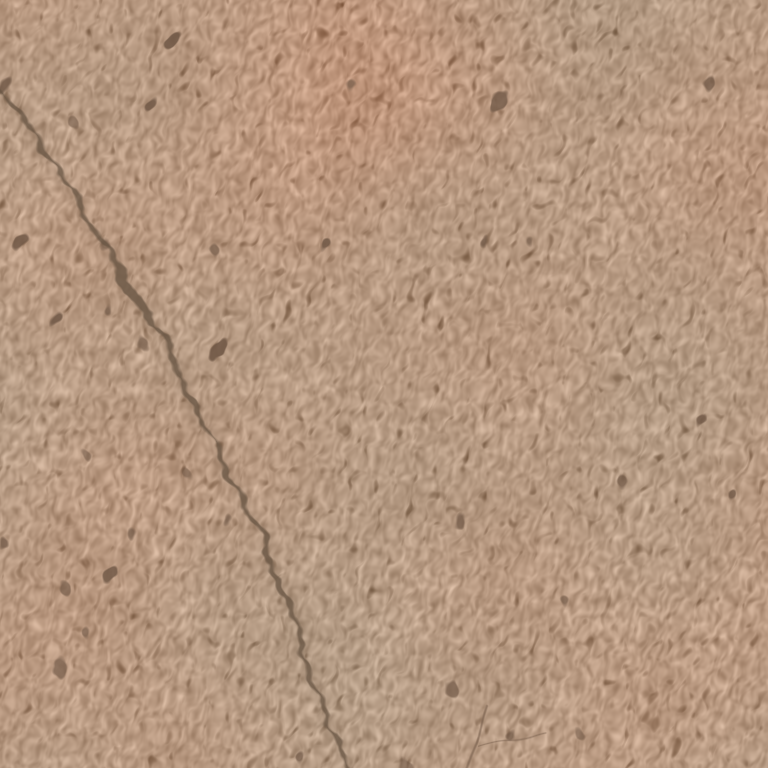
Write a WebGL 1 fragment shader that draws this texture.

```glsl
precision highp float;
uniform vec2 u_resolution;

const vec3 STONE = vec3(0.722, 0.606, 0.513);
const vec3 PIT_COLOR = vec3(0.44, 0.345, 0.275);
const vec3 CRACK_COLOR = vec3(0.41, 0.335, 0.265);
const vec3 RUST_SHIFT = vec3(0.022, -0.016, -0.024);
const vec2 GRAIN_FREQ = vec2(105.0, 62.0);
const vec2 FINE_FREQ = vec2(165.0, 105.0);
const vec2 FLECK_FREQ = vec2(84.0, 58.0);
const float GRAIN_LEAN = 0.22;
const float GRAIN_AMOUNT = 0.135;
const float FINE_AMOUNT = 0.085;
const float FLECK_AMOUNT = 0.15;
const float CURL = 0.007;
const float PIT_CELLS = 11.0;
const float PIT_CHANCE = 0.32;
const float CRACK_WIDTH = 0.0030;
const float SOFT = 0.0022;

vec2 hash2(vec2 p) {
  vec3 q = fract(p.xyx * vec3(0.1031, 0.1030, 0.0973));
  q += dot(q, q.yzx + 33.33);
  return fract((q.xx + q.yz) * q.zy);
}

float corner(vec2 cell, vec2 offset) {
  return dot(normalize(hash2(cell) - 0.4999), offset);
}

// Gradient noise, centred on zero
float noise(vec2 p) {
  vec2 i = floor(p), f = fract(p);
  vec2 w = f * f * f * (f * (f * 6.0 - 15.0) + 10.0);
  vec2 e = vec2(1.0, 0.0);
  float low = mix(corner(i, f), corner(i + e, f - e), w.x);
  float high = mix(corner(i + e.yx, f - e.yx), corner(i + 1.0, f - 1.0), w.x);
  return mix(low, high, w.y);
}

float segment(vec2 p, vec2 a, vec2 b) {
  vec2 d = b - a;
  return length(p - a - d * clamp(dot(p - a, d) / dot(d, d), 0.0, 1.0));
}

// Scattered dark pits with ragged outlines
float pits(vec2 uv) {
  vec2 home = floor(uv * PIT_CELLS);
  float ragged = 0.005 * noise(uv * 85.0 + 7.0);
  float cover = 0.0;
  for (int y = -1; y <= 1; y++) {
    for (int x = -1; x <= 1; x++) {
      vec2 cell = home + vec2(float(x), float(y));
      vec2 shape = hash2(cell + 51.0);
      vec2 d = uv - (cell + hash2(cell + 17.0)) / PIT_CELLS;
      d.x -= (shape.x - 0.4) * d.y;
      float radius = mix(0.005, 0.012, shape.y * shape.y);
      float dist = length(d * vec2(1.15, 0.85)) + ragged - radius;
      float present = step(hash2(cell + 93.0).x, PIT_CHANCE);
      float depth = mix(0.55, 0.9, shape.x);
      cover = max(cover, present * depth * (1.0 - smoothstep(-SOFT, SOFT, dist)));
    }
  }
  return cover;
}

// Long bent crack running from the left edge to the bottom
float crack(vec2 uv) {
  float path = 0.45 - 0.30 * uv.y - 0.235 * uv.y * uv.y;
  path += 0.016 * noise(vec2(uv.y * 13.0, 3.7)) + 0.011 * noise(vec2(uv.y * 48.0, 8.3));
  float slope = 0.30 + 0.47 * uv.y;
  float dist = abs(uv.x - path) / sqrt(1.0 + slope * slope);
  float crumble = exp(-pow((uv.y - 0.625) / 0.04, 2.0));
  float width = CRACK_WIDTH * (1.0 + 0.9 * noise(uv * 38.0) + 1.2 * crumble);
  dist += 0.003 * noise(uv * 95.0);
  float core = 1.0 - smoothstep(width - SOFT, width + SOFT, dist);
  float halo = exp(-dist * dist / 0.00010);
  return 0.80 * core + 0.12 * halo * (1.0 - core);
}

// Two thin stems near the bottom edge
float stems(vec2 uv) {
  vec2 p = uv + 0.006 * vec2(noise(uv * 22.0), noise(uv * 22.0 + 40.0));
  float upright = segment(p, vec2(0.605, -0.01), vec2(0.634, 0.08));
  float flat_stem = segment(p, vec2(0.622, 0.028), vec2(0.71, 0.044));
  return 1.0 - smoothstep(0.0, SOFT * 1.4, min(upright, flat_stem + 0.0008));
}

void main() {
  vec2 uv = gl_FragCoord.xy / u_resolution;

  // Leaning, curled grain
  vec2 p = uv + CURL * vec2(noise(uv * 45.0), noise(uv * 45.0 + 60.0));
  p.x -= GRAIN_LEAN * p.y;
  float patchy = noise(uv * 7.0 + 21.0);
  float tone = GRAIN_AMOUNT * noise(p * GRAIN_FREQ) * (1.0 + 0.5 * patchy);
  tone += FINE_AMOUNT * noise(p * FINE_FREQ + 130.0);
  tone += 0.035 * noise(uv * 19.0 + 5.0) + 0.025 * patchy;

  // Sparse dark flecks, denser in some patches
  float fleck = noise(p * FLECK_FREQ + 210.0) + 0.2 * noise(uv * 10.0 + 80.0);
  tone -= FLECK_AMOUNT * smoothstep(0.22, 0.62, fleck);

  // Broad rusty tint
  vec2 rust = (uv - vec2(0.45, 0.87)) / vec2(0.28, 0.16);
  float tint = 0.8 * exp(-dot(rust, rust)) + 1.1 * noise(uv * 3.2 + 11.0);
  vec3 color = STONE + tone + RUST_SHIFT * tint;

  color = mix(color, PIT_COLOR, pits(uv));
  color = mix(color, CRACK_COLOR, crack(uv));
  color = mix(color, PIT_COLOR, 0.55 * stems(uv));
  gl_FragColor = vec4(clamp(color, 0.0, 1.0), 1.0);
}
```
